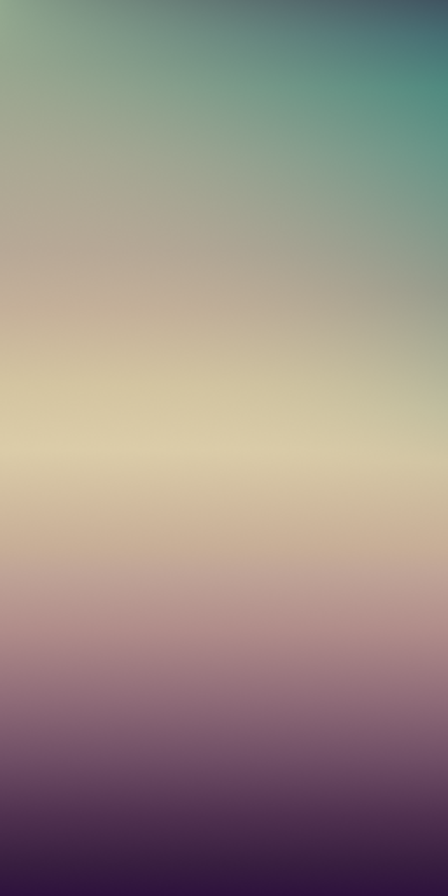
Reproduce this background procedurally as a WebGL 2 fragment shader.

```glsl
#version 300 es
precision highp float;
// Hazy dusk gradient: teal upper right, cream horizon band, plum base.

#define STOPS 8            // colour stops per ramp
#define HORIZON 0.612      // depth below which both sides share one ramp
#define CURVE_TOP 0.74     // sideways falloff exponent at the top edge
#define CURVE_GROWTH 5.8   // how fast the falloff tightens with depth
#define GRAIN 0.004        // dither strength
#define GRAIN_CELLS 256.0  // dither cells across the canvas

uniform vec2 u_resolution;
out vec4 fragColor;

// Each stop holds rgb and its depth from the top edge.
const vec4 WARM_SKY[STOPS] = vec4[](
    vec4(0.57, 0.66, 0.56, 0.000), vec4(0.59, 0.65, 0.56, 0.070),
    vec4(0.67, 0.66, 0.58, 0.180), vec4(0.72, 0.66, 0.59, 0.280),
    vec4(0.77, 0.69, 0.60, 0.345), vec4(0.83, 0.77, 0.63, 0.430),
    vec4(0.86, 0.80, 0.66, 0.502), vec4(0.78, 0.68, 0.59, HORIZON));

const vec4 TEAL_SKY[STOPS] = vec4[](
    vec4(0.25, 0.33, 0.38, 0.000), vec4(0.27, 0.43, 0.45, 0.040),
    vec4(0.31, 0.54, 0.50, 0.098), vec4(0.40, 0.58, 0.53, 0.170),
    vec4(0.59, 0.61, 0.55, 0.325), vec4(0.75, 0.74, 0.62, 0.456),
    vec4(0.82, 0.77, 0.64, 0.515), vec4(0.78, 0.68, 0.59, HORIZON));

const vec4 PLUM_BASE[STOPS] = vec4[](
    vec4(0.78, 0.68, 0.59, HORIZON), vec4(0.75, 0.64, 0.59, 0.640),
    vec4(0.69, 0.55, 0.54, 0.703), vec4(0.56, 0.42, 0.47, 0.781),
    vec4(0.44, 0.31, 0.40, 0.846), vec4(0.31, 0.19, 0.31, 0.911),
    vec4(0.22, 0.12, 0.25, 0.964), vec4(0.18, 0.07, 0.24, 1.000));

// Blend through the stops in order of depth.
vec3 ramp(vec4 stops[STOPS], float depth) {
    vec3 color = stops[0].rgb;
    for (int i = 1; i < STOPS; i++) {
        float t = (depth - stops[i - 1].a) / (stops[i].a - stops[i - 1].a);
        color = mix(color, stops[i].rgb, clamp(t, 0.0, 1.0));
    }
    return color;
}

float hash(vec2 p) {
    vec3 q = fract(vec3(p.xyx) * 0.1031);
    q += dot(q, q.yzx + 33.33);
    return fract((q.x + q.y) * q.z);
}

void main() {
    vec2 uv = gl_FragCoord.xy / u_resolution;
    float depth = 1.0 - uv.y;

    // Teal spreads across the top and retreats to the right with depth.
    float tealAmount = pow(uv.x, CURVE_TOP + CURVE_GROWTH * depth);
    vec3 sky = mix(ramp(WARM_SKY, depth), ramp(TEAL_SKY, depth), tealAmount);
    vec3 color = depth < HORIZON ? sky : ramp(PLUM_BASE, depth);

    // Fine dither to hide banding.
    vec2 cell = floor(gl_FragCoord.xy / u_resolution.x * GRAIN_CELLS);
    color += (hash(cell) - 0.5) * GRAIN;
    fragColor = vec4(color, 1.0);
}
```
